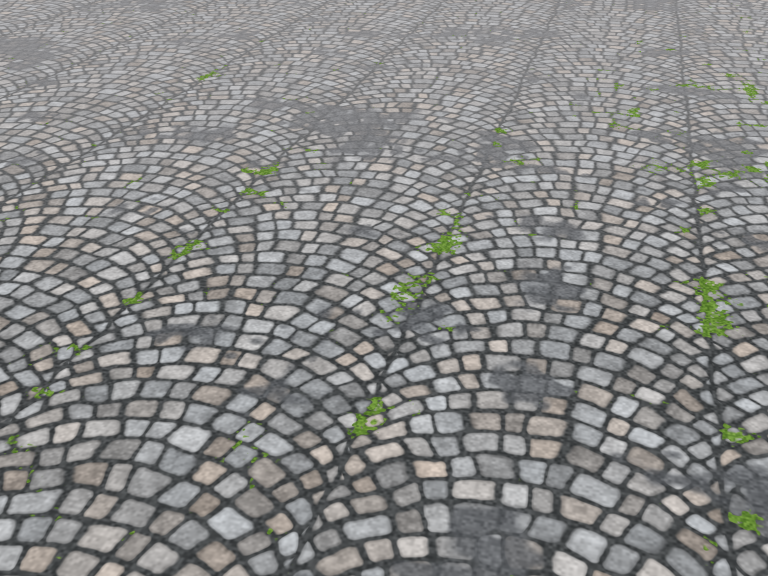
Write a WebGL 1 fragment shader that draws this texture.

```glsl
precision highp float;
// Cobblestone square laid in segmental arches, receding in perspective, with worn patches and grass.
uniform vec2 u_resolution;

float hash(vec2 p) {
  return fract(sin(dot(p, vec2(12.9898, 78.233))) * 43758.5453);
}

float noise(vec2 p) {
  vec2 i = floor(p), f = fract(p);
  f = f * f * (3.0 - 2.0 * f);
  return mix(mix(hash(i), hash(i + vec2(1.0, 0.0)), f.x),
             mix(hash(i + vec2(0.0, 1.0)), hash(i + 1.0), f.x), f.y);
}

// Colour of the paving at p (canvas heights); pixel is the size of one pixel.
vec3 paving(vec2 p, float pixel) {
  // Project onto the ground, in units of one stone, turned to the arch axis
  float depth = 1.35 - p.y;
  vec2 view = vec2(20.0 * (p.x - 0.667), 34.0) / depth;
  vec2 ground = vec2(0.964 * view.x - 0.267 * view.y, 0.267 * view.x + 0.964 * view.y);
  float blur = 0.025 + pixel * (8.0 + 5.0 / depth) / depth;

  // Columns of arches, each a stack of equal circular arcs
  vec2 bent = ground + 0.32 * vec2(noise(ground * 0.8), noise(ground * 0.8 + 31.0));
  float across = bent.x + 8.9;
  float column = floor(across / 11.0);
  across -= 11.0 * column + 5.5;
  float along = bent.y + 3.0 * hash(vec2(column, 4.0));
  float row = floor((along - sqrt(49.0 - across * across)) / 1.1);
  vec2 arc = vec2(across, along - 1.1 * row);

  // Stones along each arc, with uneven lengths and radial joints
  float rowSeed = hash(vec2(row, column));
  float turn = atan(arc.x, arc.y) * 7.4 + rowSeed;
  turn += 0.15 * sin(turn * 2.3 + rowSeed * 6.28);
  vec2 stoneId = vec2(floor(turn) + 23.0 * column, row);
  float seed = hash(stoneId + 0.5);
  float tintSeed = hash(stoneId + 9.3);

  // Rounded distance from the joints
  float valley = 5.5 - abs(across);
  vec2 inset = vec2(min(0.5 - abs(fract(turn) - 0.5), valley),
                    min(length(arc) - 7.0, 7.0 - length(arc - vec2(0.0, 1.1))));
  float edge = 0.26 - length(max(0.26 - inset, 0.0));
  edge += 0.05 * (noise(ground * 5.0) - 0.5);
  float joint = 0.055 + 0.05 * tintSeed;
  float stone = smoothstep(joint - blur, joint + blur, edge);

  // Grey to sandy stone faces, mottled, with worn dark rims
  float grain = noise(ground * 10.0) - 0.5;
  float mottle = noise(ground * 3.0) - 0.5;
  vec3 tint = mix(vec3(0.98, 1.0, 1.02), vec3(1.06, 0.99, 0.93), tintSeed * tintSeed);
  vec3 face = tint * (mix(0.56, 0.76, seed) + 0.13 * grain + 0.12 * mottle);
  face *= mix(0.82, 1.0, smoothstep(joint, joint + 0.14, edge));
  vec3 grit = vec3(0.27, 0.28, 0.285) + 0.16 * grain;
  vec3 color = mix(grit, face, stone);

  // Patches where dark gravel covers the stones
  float wear = 0.75 * noise(ground * vec2(0.24, 0.3) + 7.0) + 0.25 * noise(ground * 1.7);
  vec3 gravel = vec3(0.36, 0.37, 0.385) + 0.14 * grain;
  color = mix(color, gravel, 0.8 * smoothstep(0.71, 0.8, wear));

  // Haze and pale sky light in the distance
  color = mix(color, vec3(0.72, 0.71, 0.715), 0.5 * smoothstep(0.4, 1.0, p.y));

  // Grass tufts in the valleys between arches and towards the far right
  float damp = exp(-0.9 * valley) * smoothstep(-0.1, 0.5, p.x) * smoothstep(1.0, 0.7, p.y);
  float corner = smoothstep(0.8, 1.3, p.x) * smoothstep(0.5, 0.7, p.y) * smoothstep(1.0, 0.85, p.y);
  float tuft = noise(ground * 0.8 + 5.0) + 0.3 * noise(ground * 7.0)
             + 0.3 * max(damp, 0.8 * corner) - 0.1 * stone;
  vec3 blade = mix(vec3(0.28, 0.43, 0.12), vec3(0.52, 0.68, 0.27), noise(ground * 13.0));
  return mix(color, blade, 0.9 * smoothstep(1.12, 1.2, tuft));
}

void main() {
  float pixel = 1.0 / u_resolution.y;
  vec3 color = vec3(0.0);
  // Average samples in each pixel, denser along the foreshortened direction
  for (int i = 0; i < 2; i++) {
    for (int j = 0; j < 4; j++) {
      vec2 offset = (vec2(float(i), float(j)) + 0.5) / vec2(2.0, 4.0) - 0.5;
      color += paving((gl_FragCoord.xy + offset) * pixel, pixel);
    }
  }
  gl_FragColor = vec4(color / 8.0, 1.0);
}
```
